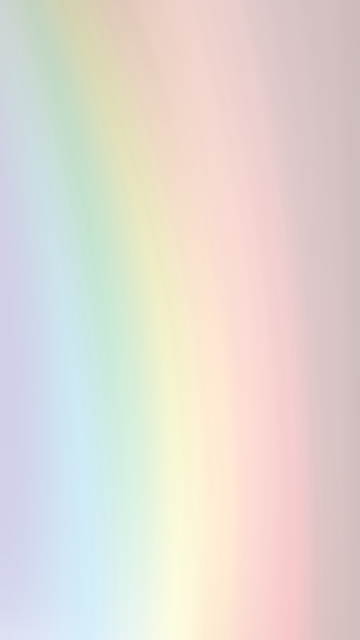
A Shadertoy shader for this background:

```glsl
// A soft pastel rainbow veil: bands lean left as they rise, from lilac to warm grey.
// Each band has a centre line and a colour given at three heights, joined by a
// parabola; neighbours are blended across, then faint streaks and a glow are added.

#define BAND_COUNT 9
#define BLEND_SOFTNESS 0.5
#define STREAK_STRENGTH 0.010
#define STREAK_DENSITY 5.0
#define GLOW_HEIGHT 0.065
#define GLOW_STRENGTH 0.42

// Band centres across the width at the bottom, middle and top
const vec3 CENTRES[BAND_COUNT] = vec3[](
    vec3(0.00, 0.02, -0.12), vec3(0.24, 0.19, -0.01), vec3(0.35, 0.30, 0.08),
    vec3(0.48, 0.46, 0.19), vec3(0.60, 0.58, 0.33), vec3(0.70, 0.68, 0.50),
    vec3(0.81, 0.79, 0.62), vec3(0.90, 0.87, 0.76), vec3(1.03, 1.03, 1.03));

// Order: lilac, sky, mint, yellow, peach, blush, rose, mauve, grey
const vec3 BOTTOM[BAND_COUNT] = vec3[](
    vec3(0.82, 0.82, 0.92), vec3(0.83, 0.93, 0.98), vec3(0.91, 0.96, 0.95),
    vec3(0.99, 0.99, 0.89), vec3(0.99, 0.92, 0.82), vec3(0.98, 0.84, 0.82),
    vec3(0.97, 0.78, 0.79), vec3(0.86, 0.76, 0.76), vec3(0.81, 0.74, 0.74));
const vec3 MIDDLE[BAND_COUNT] = vec3[](
    vec3(0.82, 0.81, 0.91), vec3(0.80, 0.90, 0.93), vec3(0.79, 0.91, 0.84),
    vec3(0.95, 0.94, 0.79), vec3(0.99, 0.90, 0.82), vec3(0.985, 0.86, 0.835),
    vec3(0.95, 0.81, 0.81), vec3(0.87, 0.78, 0.785), vec3(0.81, 0.745, 0.745));
const vec3 TOP[BAND_COUNT] = vec3[](
    vec3(0.81, 0.81, 0.86), vec3(0.81, 0.83, 0.82), vec3(0.77, 0.83, 0.76),
    vec3(0.83, 0.82, 0.69), vec3(0.88, 0.79, 0.73), vec3(0.93, 0.82, 0.79),
    vec3(0.915, 0.81, 0.80), vec3(0.86, 0.775, 0.78), vec3(0.80, 0.73, 0.73));

// Weights of a parabola through heights 0, 0.5 and 1
vec3 heightWeights(float y) {
    return vec3((1.0 - y) * (1.0 - 2.0 * y), 4.0 * y * (1.0 - y), y * (2.0 * y - 1.0));
}

vec2 hashGradient(vec2 cell) {
    float angle = 6.2832 * fract(sin(dot(cell, vec2(127.1, 311.7))) * 43758.5);
    return vec2(cos(angle), sin(angle));
}

float gradientNoise(vec2 p) {
    vec2 cell = floor(p), f = fract(p);
    vec2 u = f * f * f * (f * (f * 6.0 - 15.0) + 10.0);
    vec2 e = vec2(1.0, 0.0);
    float low = mix(dot(hashGradient(cell), f),
                    dot(hashGradient(cell + e.xy), f - e.xy), u.x);
    float high = mix(dot(hashGradient(cell + e.yx), f - e.yx),
                     dot(hashGradient(cell + e.xx), f - e.xx), u.x);
    return mix(low, high, u.y);
}

void mainImage(out vec4 fragColor, in vec2 fragCoord) {
    vec2 uv = fragCoord / iResolution.xy;
    vec3 w = heightWeights(uv.y);

    // Blend the bands from left to right; "across" counts bands passed
    vec3 color = mat3(BOTTOM[0], MIDDLE[0], TOP[0]) * w;
    float across = 0.0;
    for (int i = 1; i < BAND_COUNT; i++) {
        float left = dot(CENTRES[i - 1], w);
        float right = dot(CENTRES[i], w);
        float t = clamp((uv.x - left) / (right - left), 0.0, 1.0);
        vec3 band = mat3(BOTTOM[i], MIDDLE[i], TOP[i]) * w;
        color = mix(color, band, mix(t, smoothstep(0.0, 1.0, t), BLEND_SOFTNESS));
        across += t;
    }

    // Fine streaks that follow the lean of the bands
    float streak = gradientNoise(vec2(across * STREAK_DENSITY, uv.y * 1.5));
    color += STREAK_STRENGTH * streak * smoothstep(0.0, 1.0, across);

    // Pale glow rising from the lower left edge
    float rise = uv.y + 0.10 * (uv.x - 0.15);
    float glow = exp(-max(rise, 0.0) / GLOW_HEIGHT) * (1.0 - smoothstep(0.08, 0.36, uv.x));
    color = mix(color, vec3(0.93, 0.95, 0.99), GLOW_STRENGTH * glow);

    fragColor = vec4(clamp(color, 0.0, 1.0), 1.0);
}
```
